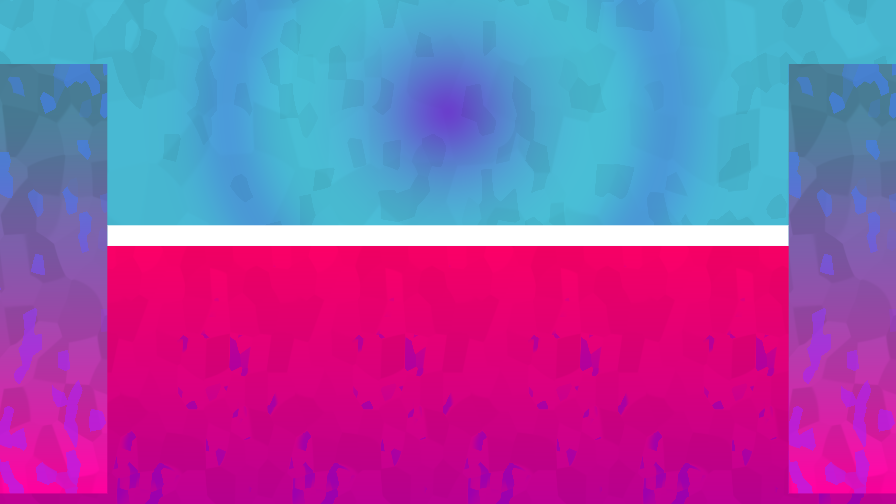
Reproduce this background procedurally as a Shadertoy shader.

```glsl
// A cyan wall with a violet glow and a blue halo, above a white ledge and a
// magenta floor, framed by two pillars. Soft Voronoi facets give every surface
// its brushed texture; thresholding the facets gives the scattered paint dabs.

const float TILE = 0.348;         // width of one floor texture repeat
const float PILLAR_EDGE = 0.676;  // inner pillar edge, from the middle

// Sine-free hash: two values in 0..1 per lattice point
vec2 hash22(vec2 p) {
    vec3 q = fract(p.xyx * vec3(0.1031, 0.1030, 0.0973));
    q += dot(q, q.yzx + 33.33);
    return fract((q.xx + q.yz) * q.zy);
}

// Leaning soft Voronoi cells, repeating after a number of columns
float facets(vec2 p, float columns, float seed) {
    vec2 cell = floor(p);
    float total = 0.0, weights = 0.0;
    for (int j = -1; j <= 1; j++) {
        for (int i = -1; i <= 1; i++) {
            vec2 id = cell + vec2(i, j);
            vec2 key = vec2(mod(id.x, columns), id.y) + seed;
            vec2 jitter = hash22(key);
            vec2 trait = hash22(key + 57.0);
            vec2 d = id + 0.15 + 0.7 * jitter - p;
            d.x += (trait.x - 0.5) * d.y;
            float w = exp(-45.0 * dot(d, d));
            total += w * trait.y;
            weights += w;
        }
    }
    return total / weights;
}

// Dabs cover about the given share of the facets
float dabs(float tone, float density) {
    return smoothstep(-0.04, 0.04, tone - 1.0 + density);
}

// Soft spot, repeated along x
float spot(vec2 p, vec2 centre, vec2 size) {
    vec2 d = p - centre;
    d.x -= TILE * round(d.x / TILE);
    d /= size;
    return exp(-dot(d, d));
}

// Smooth-edged rectangle mask
float box(vec2 p, vec2 low, vec2 high, float pixel) {
    vec2 d = min(p - low, high - p);
    return clamp(min(d.x, d.y) / pixel + 0.5, 0.0, 1.0);
}

vec3 wallColor(vec2 p) {
    const vec3 cyan = vec3(0.28, 0.76, 0.83);
    const vec3 outerCyan = vec3(0.28, 0.72, 0.82);
    const vec3 haloBlue = vec3(0.29, 0.60, 0.84);
    const vec3 violet = vec3(0.42, 0.25, 0.81);
    float r = length(p - vec2(0.0, 0.778));
    float halo = (r - 0.44) / 0.078;
    vec3 color = mix(cyan, outerCyan, smoothstep(0.4, 0.6, r));
    color = mix(color, haloBlue, exp(-halo * halo));
    color = mix(color, violet, exp(-pow(r / 0.13, 1.5)));
    float coarse = facets(p * vec2(13.0, 9.0), 64.0, 3.0);
    float fine = facets(p * vec2(30.0, 18.0), 64.0, 11.0);
    color *= 0.97 + 0.05 * coarse;
    return color * (1.0 - 0.045 * dabs(fine, 0.2));
}

vec3 floorColor(vec2 p) {
    const vec3 rose = vec3(0.96, 0.0, 0.39);
    const vec3 plum = vec3(0.73, 0.0, 0.57);
    const vec3 purple = vec3(0.58, 0.0, 0.70);
    float depth = clamp(1.0 - p.y / 0.512, 0.0, 1.0);
    vec2 cells = vec2(8.0 / TILE, 15.0);
    float tone = facets(p * cells, 8.0, 5.0);
    float fine = facets(p * cells * 2.0, 16.0, 23.0);
    // Dabs gather in clumps and thicken downward
    float clumps = spot(p, vec2(-0.188, 0.329), vec2(0.05, 0.04))
                 + spot(p, vec2(-0.021, 0.444), vec2(0.035, 0.035))
                 + spot(p, vec2(-0.021, 0.201), vec2(0.03, 0.04))
                 + spot(p, vec2(-0.021, 0.030), vec2(0.05, 0.035))
                 + spot(p, vec2(-0.240, 0.120), vec2(0.07, 0.06));
    float density = 0.02 + 0.10 * depth + 0.33 * clumps;
    float paint = dabs(mix(tone, fine, 0.4), density);
    vec3 color = mix(rose, plum, depth) * (0.97 + 0.06 * tone);
    return mix(color, purple, paint * (0.4 + 0.4 * depth));
}

vec3 pillarColor(vec2 p) {
    const vec3 slate = vec3(0.29, 0.50, 0.60);
    const vec3 mauve = vec3(0.50, 0.35, 0.66);
    const vec3 pink = vec3(1.0, 0.0, 0.62);
    float low = clamp((0.5 - p.y) / 0.48, 0.0, 1.0);
    vec3 color = mix(mauve, slate, smoothstep(0.45, 0.8, p.y));
    color = mix(color, pink, pow(low, 1.2));
    vec3 dabColor = mix(vec3(0.72, 0.12, 0.90), vec3(0.27, 0.50, 0.88),
                        smoothstep(0.15, 0.75, p.y));
    float coarse = facets(p * vec2(16.0, 13.0), 64.0, 31.0);
    float fine = facets(p * vec2(45.0, 26.0), 64.0, 41.0);
    color *= 0.94 + 0.12 * coarse;
    return mix(color, dabColor, 0.75 * dabs(fine, 0.17));
}

void mainImage(out vec4 fragColor, in vec2 fragCoord) {
    float pixel = 1.0 / iResolution.y;
    vec2 p = (fragCoord - vec2(0.5 * iResolution.x, 0.0)) * pixel;

    // Wall, floor and ledge
    float floorMask = clamp((0.512 - p.y) / pixel + 0.5, 0.0, 1.0);
    vec3 color = mix(wallColor(p), floorColor(p), floorMask);
    vec2 ledgeLow = vec2(-PILLAR_EDGE, 0.512);
    color = mix(color, vec3(1.0), box(p, ledgeLow, vec2(PILLAR_EDGE, 0.553), pixel));

    // Both pillars share one local frame
    float side = box(vec2(abs(p.x), p.y), vec2(PILLAR_EDGE, 0.021), vec2(2.0, 0.873), pixel);
    vec2 local = vec2(mod(p.x + 0.889, 0.889 + PILLAR_EDGE), p.y);
    color = mix(color, pillarColor(local), side);

    fragColor = vec4(color, 1.0);
}
```
